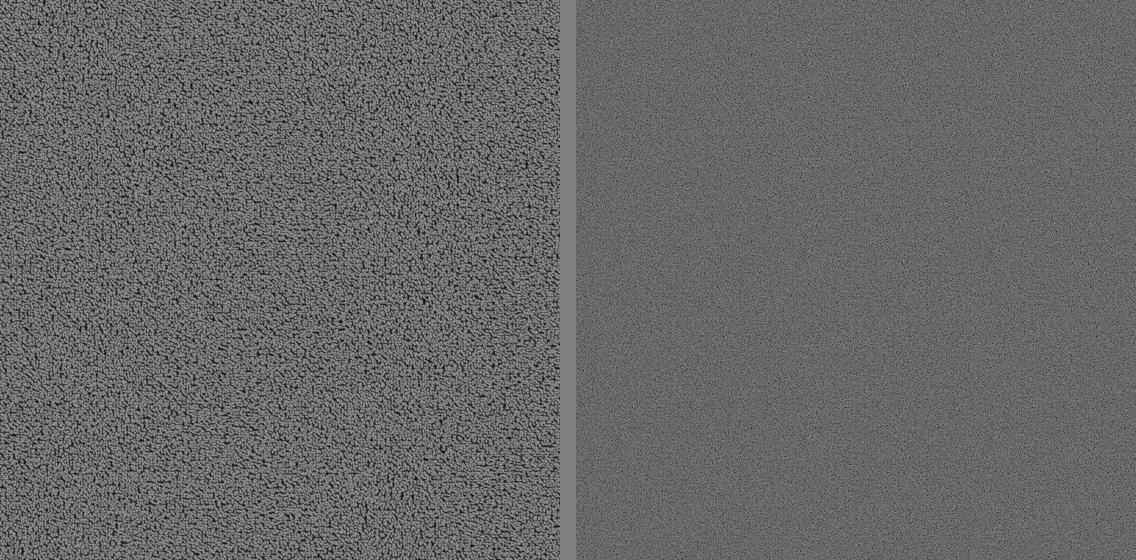
Left, the tile; right, the same tile 3 across and 3 down.
Reproduce this texture procedurally as a Shadertoy shader.

```glsl
// Grey loop-pile carpet: tiny slanted strokes of yarn with dark crevices between.
// Wrapped cellular noise with a leaning elliptical metric shapes the tufts, lit
// from one side; layered sines turn their lean and twist the yarn.
#define TUFTS 202.0        // tufts along each side, a whole number
#define STRETCH 1.36       // elongation of a tuft
#define JITTER 0.84        // scatter of the tuft centres
#define LEAN -0.9          // mean direction in radians
#define LEAN_DRIFT 0.35    // slow change of direction
#define LEAN_SCATTER 1.7   // random change per tuft
#define TOP_TONE 0.606     // grey of a tuft crown
#define DEPTH 0.64         // darkening towards the crevices
#define TONE_SCATTER 0.06  // brightness spread between tufts
#define SIDE_LIGHT 0.25    // bright upper and dark lower flanks
#define SIZE_SCATTER 0.12  // uneven tuft sizes
#define TWIST 0.035        // strength of the twisted yarn

const float TAU = 6.2831853;
const vec2 LIGHT_DIRECTION = vec2(0.45, 0.89);

// Four random values for a wrapped cell
vec4 hashCell(vec2 cell) {
    uvec2 c = uvec2(mod(cell, TUFTS));
    uint n = c.x + c.y * 4099u + 77u;
    vec4 r;
    for (int i = 0; i < 4; i++) {
        n = n * 747796405u + 2891336453u;
        uint w = ((n >> ((n >> 28u) + 4u)) ^ n) * 277803737u;
        w = (w >> 22u) ^ w;
        r[i] = float(w & 65535u) / 65536.0;
        n ^= w;
    }
    return r;
}

// Slow periodic field: steep lean in two soft vertical bands
float pileField(vec2 uv) {
    float warp = 0.7 * sin(TAU * uv.y + 1.0) + 0.4 * sin(TAU * (3.0 * uv.y + uv.x));
    float bands = cos(TAU * 2.0 * (uv.x - 0.2) + warp);
    float patches = sin(TAU * (3.0 * uv.x - 2.0 * uv.y) + 2.0 * sin(TAU * 2.0 * uv.y));
    return 0.7 * bands + 0.4 * patches;
}

// Brightness of the pile at one point
float pileTone(vec2 uv, float field) {
    vec2 p = uv * TUFTS;
    vec2 home = floor(p);
    float nearest = 1.0;
    float tint = 0.5;
    vec2 flank = vec2(0.0);
    vec2 yarn = vec2(0.0);
    for (int y = -1; y <= 1; y++)
    for (int x = -1; x <= 1; x++) {
        vec2 cell = home + vec2(x, y);
        vec4 rnd = hashCell(cell);
        vec2 d = p - cell - 0.5 - JITTER * (rnd.xy - 0.5);
        float angle = LEAN - LEAN_DRIFT * field + LEAN_SCATTER * (rnd.z - 0.5);
        vec2 along = vec2(cos(angle), sin(angle));
        vec2 local = vec2(dot(d, along) / STRETCH,
                          dot(d, vec2(-along.y, along.x)) * STRETCH);
        float size = 1.0 + SIZE_SCATTER * (2.0 * fract(rnd.w * 11.0) - 1.0);
        float reach = length(local) / size;
        if (reach < nearest) {
            nearest = reach;
            tint = rnd.w;
            flank = d;
            yarn = local;
        }
    }
    float tone = TOP_TONE - DEPTH * pow(nearest, 1.4);
    tone += TONE_SCATTER * (tint - 0.5) + SIDE_LIGHT * dot(flank, LIGHT_DIRECTION);
    tone += TWIST * sin(TAU * (1.5 * yarn.x + yarn.y + tint));
    return max(tone, 0.08);
}

void mainImage(out vec4 fragColor, in vec2 fragCoord) {
    float field = pileField(fragCoord / iResolution.xy);

    // Four samples smooth the tuft edges
    float grey = 0.0;
    for (int i = 0; i < 4; i++) {
        vec2 offset = vec2(i % 2, i / 2) * 0.5 - 0.25;
        grey += 0.25 * pileTone((fragCoord + offset) / iResolution.xy, field);
    }
    fragColor = vec4(vec3(grey), 1.0);
}
```
